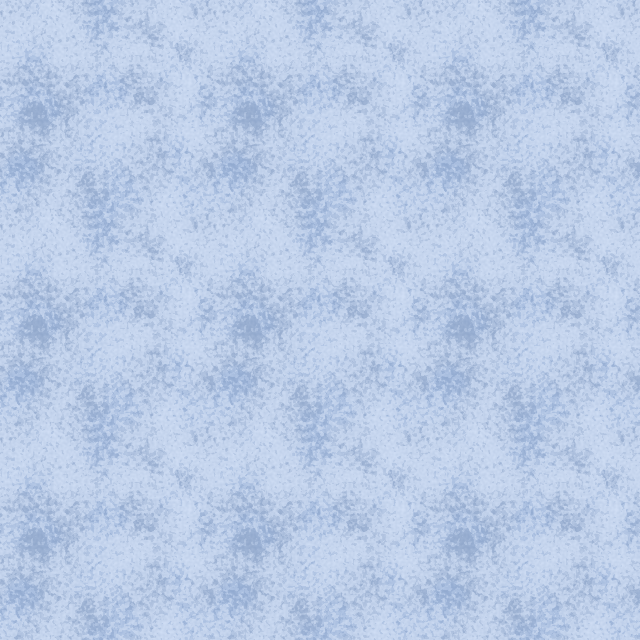
A WebGL 1 fragment shader for this texture:

```glsl
precision highp float;

// Mottled pale blue paper, a seamless tile repeated three times each way.
// Periodic gradient noise is cut into small flakes, which crowd together
// where broad clouds and scattered stains raise the pigment density.

uniform vec2 u_resolution;

const float REPEATS = 3.0;
const int STAINS = 8;
const vec3 PALE = vec3(0.800, 0.858, 0.950);
const vec3 SLATE = vec3(0.585, 0.672, 0.808);
const vec3 BLUE_TINT = vec3(-0.008, 0.0, 0.012);

vec2 hash2(vec2 p) {
  vec3 q = fract(p.xyx * vec3(0.1031, 0.1030, 0.0973));
  q += dot(q, q.yzx + 33.33);
  return fract((q.xx + q.yz) * q.zy);
}

// Dot product of a random unit gradient with the offset from its corner
float corner(vec2 cell, vec2 offset, float period, float seed) {
  float angle = 6.28318 * hash2(mod(cell, period) + seed).x;
  return dot(vec2(cos(angle), sin(angle)), offset);
}

// Gradient noise, roughly -1 to 1, repeating over the unit tile
float tileNoise(vec2 uv, float period, float seed) {
  vec2 p = uv * period;
  vec2 cell = floor(p);
  vec2 f = p - cell;
  vec2 w = f * f * f * (f * (f * 6.0 - 15.0) + 10.0);
  vec2 e = vec2(1.0, 0.0);
  float low = mix(corner(cell, f, period, seed),
                  corner(cell + e.xy, f - e.xy, period, seed), w.x);
  float high = mix(corner(cell + e.yx, f - e.yx, period, seed),
                   corner(cell + e.xx, f - e.xx, period, seed), w.x);
  return 1.4 * mix(low, high, w.y);
}

float clouds(vec2 uv, float period, float seed) {
  float sum = 0.0;
  float amplitude = 0.55;
  for (int i = 0; i < 4; i++) {
    sum += amplitude * tileNoise(uv, period, seed);
    period *= 2.0;
    seed += 17.0;
    amplitude *= 0.55;
  }
  return sum;
}

// Soft blots stepping across the tile with jitter, each fainter than the last
float stains(vec2 uv) {
  float sum = 0.0;
  for (int i = 0; i < STAINS; i++) {
    float k = float(i);
    vec2 random = hash2(vec2(k * 7.0 + 3.0, 41.0));
    vec2 center = vec2(0.92, 0.77) + k * vec2(0.26, 0.68) + 0.1 * (random - 0.5);
    vec2 d = fract(uv - center + 0.5) - 0.5;
    float radius = mix(0.05, 0.085, random.x);
    float strength = mix(1.0, 0.4, k / float(STAINS - 1));
    sum += strength * exp(-dot(d, d) / (radius * radius));
  }
  return min(sum, 1.0);
}

// Ragged flakes: two noise scales cut at a level lowered by density
float flakes(vec2 uv, float period, float seed, float density, float level) {
  float n = 0.62 * tileNoise(uv, period, seed)
          + 0.42 * tileNoise(uv, period * 2.0, seed + 29.0);
  return smoothstep(-0.09, 0.09, n + density - level);
}

void main() {
  vec2 uv = fract(gl_FragCoord.xy / u_resolution * REPEATS);

  // Broad structure, with bent outlines on the stains
  float broad = clouds(uv, 3.0, 11.0);
  vec2 bend = vec2(clouds(uv, 7.0, 101.0), clouds(uv, 7.0, 211.0));
  float stain = stains(uv + 0.07 * bend);
  float density = 0.75 * broad + 0.5 * stain;

  // Pigment layers, from large flakes to the grain of the paper
  float coarse = flakes(uv, 27.0, 307.0, density, 0.26);
  float fine = flakes(uv, 43.0, 401.0, 0.6 * density, 0.16);
  float grain = tileNoise(uv, 68.0, 503.0);
  float tone = 0.16 + 0.22 * broad + 0.09 * stain
             + 0.31 * coarse + 0.32 * fine + 0.16 * grain;

  // Stains stay greyish while the clouds between them lean to blue
  vec3 color = mix(PALE, SLATE, clamp(tone, -0.05, 1.05));
  float blueness = smoothstep(-0.2, 0.4, tileNoise(uv, 5.0, 601.0));
  color += BLUE_TINT * blueness * (1.0 - stain) * smoothstep(0.1, 0.6, tone);

  gl_FragColor = vec4(color, 1.0);
}
```
